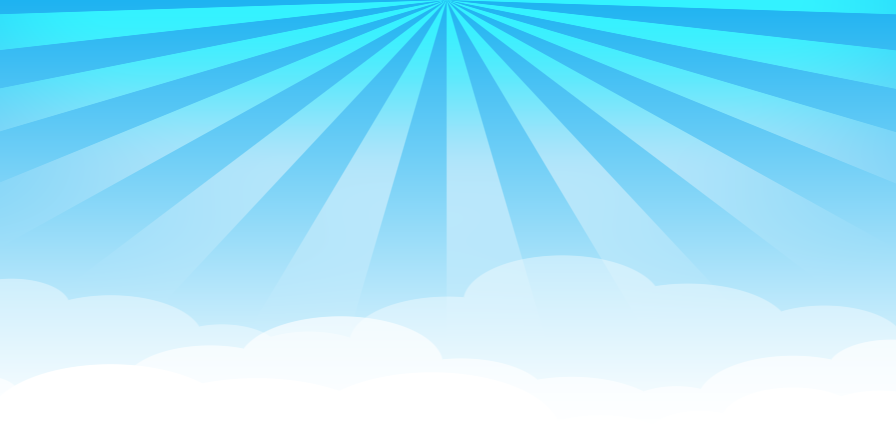
A Shadertoy shader for this background:

```glsl
// Sunburst sky above layered clouds. Rays are equal angular sectors in a
// horizontally stretched space, fading with distance from the top centre.
// Each cloud bank is a union of flattened domes with columns beneath them.
// Lengths are in percent of the canvas height.

#define SKY_TOP      vec3(0.115, 0.70, 0.945)
#define RAY_CYAN     vec3(0.20, 0.95, 1.0)
#define WHITE        vec3(1.0)
#define SUN          vec2(99.7, 100.0)
#define RAY_STRETCH  1.92
#define RAY_ANGLE    0.15097
#define RAY_FADE     vec2(39.0, 78.0)
#define CYAN_DEPTH   39.0
#define SKY_DEPTH    96.5
#define DOME_SQUASH  0.47
#define BACK_ALPHA   0.38
#define MID_ALPHA    0.65

const float PI = 3.14159;
const int DOMES = 8;

// Domes: centre x, top height, horizontal radius
const vec3 BACK_BANK[DOMES] = vec3[DOMES](
    vec3(2.6, 37.8, 13.0), vec3(24.7, 34.1, 20.6),
    vec3(49.5, 27.6, 13.0), vec3(69.0, 26.0, 15.6),
    vec3(100.0, 33.8, 22.0), vec3(125.5, 43.0, 22.1),
    vec3(153.6, 36.7, 23.0), vec3(184.0, 31.8, 18.0));
const vec3 MID_BANK[DOMES] = vec3[DOMES](
    vec3(-4.0, 16.1, 8.0), vec3(46.9, 22.9, 19.5),
    vec3(76.0, 29.4, 22.9), vec3(102.9, 20.0, 19.5),
    vec3(127.6, 15.9, 22.0), vec3(151.0, 13.8, 12.0),
    vec3(177.0, 20.6, 21.3), vec3(199.0, 24.2, 14.3));
const vec3 FRONT_BANK[DOMES] = vec3[DOMES](
    vec3(24.7, 18.7, 27.6), vec3(57.3, 15.6, 31.0),
    vec3(96.4, 16.9, 28.6), vec3(134.0, 7.3, 18.0),
    vec3(156.3, 8.3, 11.7), vec3(177.0, 13.5, 16.0),
    vec3(196.6, 12.8, 16.0), vec3(200.0, 8.0, 16.0));

// Approximate signed distance to a dome and the column below it
float domeDistance(vec2 p, vec3 dome) {
    vec2 radii = dome.z * vec2(1.0, DOME_SQUASH);
    vec2 q = p - vec2(dome.x, dome.y - radii.y);
    q.y = max(q.y, 0.0);
    return (length(q / radii) - 1.0) * radii.y;
}

// Smooth coverage of a whole cloud bank
float bankCoverage(vec2 p, vec3 bank[DOMES], float pixel) {
    float d = 1e3;
    for (int i = 0; i < DOMES; i++) d = min(d, domeDistance(p, bank[i]));
    return 1.0 - smoothstep(-0.6 * pixel, 0.6 * pixel, d);
}

// Sky gradient with alternating bright rays
vec3 sunburst(vec2 p, float pixel) {
    float depth = SUN.y - p.y;
    vec3 sky = mix(SKY_TOP, WHITE, clamp(depth / SKY_DEPTH, 0.0, 1.0));
    vec3 paleRay = mix(sky, WHITE, 0.45);
    vec3 ray = mix(RAY_CYAN, paleRay, smoothstep(0.0, CYAN_DEPTH, depth));

    vec2 q = vec2((p.x - SUN.x) / RAY_STRETCH, depth);
    float radius = length(q);
    float sector = atan(q.x, q.y) / RAY_ANGLE;
    float edge = sin(PI * sector) * radius * RAY_ANGLE / PI;
    float mask = smoothstep(-0.5 * pixel, 0.5 * pixel, edge);
    float fade = 1.0 - smoothstep(RAY_FADE.x, RAY_FADE.y, radius);
    return mix(sky, ray, mask * fade);
}

void mainImage(out vec4 fragColor, in vec2 fragCoord) {
    float pixel = 100.0 / iResolution.y;
    vec2 p = fragCoord * pixel;
    p.x += SUN.x + 0.3 - 50.0 * iResolution.x / iResolution.y;

    // Composite from the sky to the nearest clouds
    vec3 color = sunburst(p, pixel);
    color = mix(color, WHITE, BACK_ALPHA * bankCoverage(p, BACK_BANK, pixel));
    color = mix(color, WHITE, MID_ALPHA * bankCoverage(p, MID_BANK, pixel));
    color = mix(color, WHITE, bankCoverage(p, FRONT_BANK, pixel));
    fragColor = vec4(color, 1.0);
}
```
